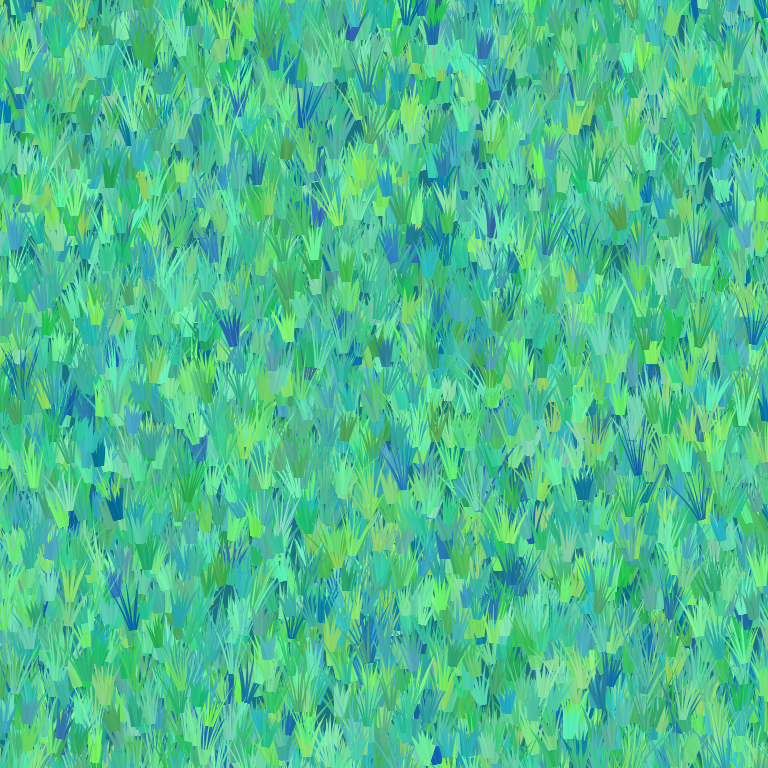
Give the GLSL for this texture, as a Shadertoy shader.

```glsl
// A dense meadow of grass tufts: each tuft fans curved, tapering blades from one root.
// Jittered grids of tufts are stacked in layers and composited front to back,
// stopping as soon as the pixel is fully covered.

const int LAYERS = 48;
const int BLADES = 7;
const vec2 CELL = vec2(0.10, 0.11);
const vec3 GROUND = vec3(0.11, 0.45, 0.50);

// Sine hash: three random values in 0..1
vec3 hash3(vec2 p, float seed) {
    vec3 q = vec3(dot(p, vec2(127.1, 311.7)),
                  dot(p, vec2(269.5, 183.3)),
                  dot(p, vec2(419.2, 371.9)));
    return fract(sin(q + seed * 17.13) * 43758.5453);
}

vec2 rotate(vec2 p, float angle) {
    float c = cos(angle), s = sin(angle);
    return vec2(c * p.x - s * p.y, s * p.x + c * p.y);
}

// Tuft colour: weighted choice of six hues, varied by a random shift
vec3 grassColor(float pick, vec3 shift) {
    vec3 jade  = vec3(0.27, 0.74, 0.58);
    vec3 mint  = vec3(0.42, 0.86, 0.64);
    vec3 teal  = vec3(0.23, 0.69, 0.68);
    vec3 leaf  = vec3(0.22, 0.71, 0.40);
    vec3 lime  = vec3(0.47, 0.87, 0.45);
    vec3 ocean = vec3(0.11, 0.46, 0.65);
    vec3 color = pick < 0.25 ? jade
               : pick < 0.45 ? mint
               : pick < 0.62 ? teal
               : pick < 0.79 ? leaf
               : pick < 0.94 ? lime : ocean;
    return color + (shift - 0.5) * vec3(0.20, 0.16, 0.18);
}

// Coverage of a curved blade rooted at x = rootX, rising along y
float blade(vec2 p, float rootX, float height, float lean, float bend,
            float halfWidth, float px) {
    float t = p.y / height;
    float slope = lean + 2.0 * bend * t;
    float center = rootX + height * t * (lean + bend * t);
    float side = abs(p.x - center) * inversesqrt(1.0 + slope * slope);
    float taper = halfWidth * (1.0 - t * t * (0.4 + 0.6 * t));
    float edge = clamp(0.5 + (taper - side) / px, 0.0, 1.0);
    float tip = clamp((height - p.y) / px, 0.0, 1.0);
    // The foot is cut square to the blade
    float foot = clamp(0.5 + (p.y + lean * (p.x - rootX)) / px, 0.0, 1.0);
    return edge * tip * foot * step(0.0, t);
}

// Adds one tuft behind what is already drawn; acc = premultiplied colour, alpha
vec4 addTuft(vec4 acc, vec2 uv, vec2 id, float layer, float px) {
    vec3 place = hash3(id, layer);
    vec2 root = (id + vec2(place.x, mix(0.04, 1.0, place.y))) * CELL;
    vec2 p = rotate(uv - root, (place.z - 0.5) * 0.5);

    // Stout tufts are short and narrow, slim ones long and spreading
    vec3 form = hash3(id + 7.3, layer);
    float stout = form.x;
    float height = mix(0.095, 0.048, stout) * mix(0.75, 1.0, form.y);
    if (p.y < 0.0 || p.y > height || abs(p.x) > 0.75 * height + 0.01) return acc;

    float depth = layer / float(LAYERS);
    float halfWidth = mix(0.0011, 0.0034, stout * stout) + 0.0015 * depth;
    float spread = mix(1.0, 0.55, stout);
    vec3 color = grassColor(form.z, hash3(id + 19.7, layer));

    for (int i = 0; i < BLADES; i++) {
        float n = float(i);
        vec3 r = hash3(id + 31.1 + n * 1.7, layer);
        float fan = 2.0 * (n + r.x) / float(BLADES) - 1.0;
        float cover = blade(p, fan * 0.0045, height * mix(0.55, 1.0, r.y),
                            fan * spread * 0.28, fan * spread * 0.36 * r.z,
                            halfWidth * mix(0.7, 1.1, r.z), px);
        vec3 tint = clamp(color + (r.y - 0.5) * 0.07, 0.0, 1.0);
        acc += (1.0 - acc.a) * cover * vec4(tint, 1.0);
    }
    return acc;
}

void mainImage(out vec4 fragColor, in vec2 fragCoord) {
    vec2 uv = fragCoord / iResolution.y;
    float px = 1.0 / iResolution.y;
    vec4 acc = vec4(0.0);

    for (int k = 0; k < LAYERS; k++) {
        if (acc.a > 0.99) break;
        float layer = float(k);
        vec2 shifted = uv + hash3(vec2(layer, 3.0), 0.5).xy * CELL;
        vec2 cell = floor(shifted / CELL);
        // Blades only reach upward, so look at this row and the one below
        for (int y = 0; y >= -1; y--) {
            for (int x = -1; x <= 1; x++) {
                acc = addTuft(acc, shifted, cell + vec2(x, y), layer, px);
            }
        }
    }
    fragColor = vec4(acc.rgb + (1.0 - acc.a) * GROUND, 1.0);
}
```
